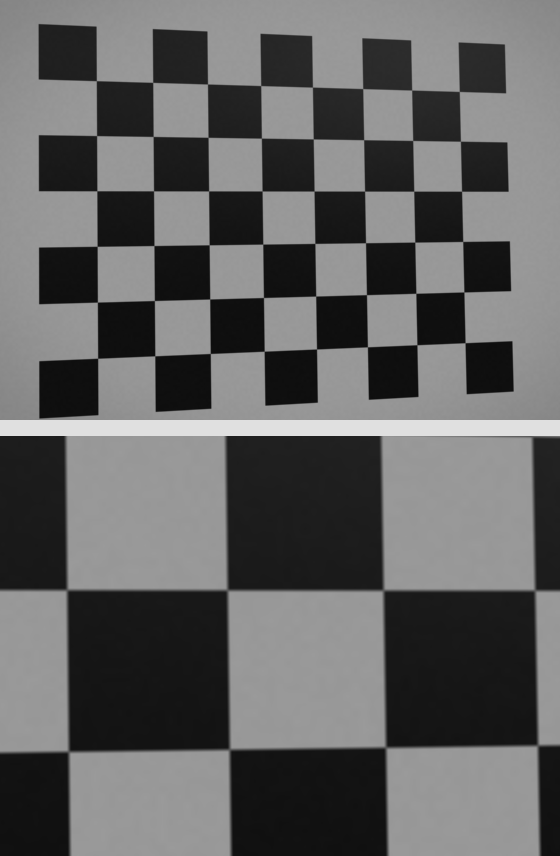
Top: the whole. Bottom: its middle third, enlarged.
A Shadertoy shader for this pattern:

```glsl
// Nine by seven checkerboard on grey paper, seen in slight perspective under uneven light.

// Board corners in canvas fractions, origin at the lower left
const vec2 TOP_LEFT     = vec2(0.0690, 0.9427);
const vec2 TOP_RIGHT    = vec2(0.9016, 0.8941);
const vec2 BOTTOM_LEFT  = vec2(0.0703, 0.0035);
const vec2 BOTTOM_RIGHT = vec2(0.9173, 0.0677);
const vec2 CELLS        = vec2(9.0, 7.0);

const float EDGE_SOFTNESS = 0.0022;   // half width of an edge, in canvas heights
const float PAPER         = 0.597;
const float PAPER_FALLOFF = 0.075;    // darkening towards the canvas corners
const float INK           = 0.058;
const float INK_LIFT      = 0.065;    // fading of the ink towards the top
const float HAZE          = 0.050;    // reflected light on the ink
const vec2  HAZE_CENTER   = vec2(0.74, 0.88);
const float HAZE_SPREAD   = 9.0;
const float GRAIN         = 0.012;
const float GRAIN_SCALE   = 150.0;    // grains per canvas height

float hash(vec2 p) {
    vec3 q = fract(vec3(p.xyx) * 0.1031);
    q += dot(q, q.yzx + 33.33);
    return fract((q.x + q.y) * q.z);
}

float valueNoise(vec2 p) {
    vec2 cell = floor(p), f = fract(p);
    f = f * f * (3.0 - 2.0 * f);
    float low  = mix(hash(cell), hash(cell + vec2(1, 0)), f.x);
    float high = mix(hash(cell + vec2(0, 1)), hash(cell + vec2(1, 1)), f.x);
    return mix(low, high, f.y);
}

// Projective map from the unit square (y down) to the board corners
mat3 boardProjection() {
    vec2 right = TOP_RIGHT - BOTTOM_RIGHT;
    vec2 bottom = BOTTOM_LEFT - BOTTOM_RIGHT;
    vec2 skew = TOP_LEFT - TOP_RIGHT + BOTTOM_RIGHT - BOTTOM_LEFT;
    float det = right.x * bottom.y - bottom.x * right.y;
    float g = (skew.x * bottom.y - bottom.x * skew.y) / det;
    float h = (right.x * skew.y - skew.x * right.y) / det;
    return mat3(vec3(TOP_RIGHT * (1.0 + g) - TOP_LEFT, g),
                vec3(BOTTOM_LEFT * (1.0 + h) - TOP_LEFT, h),
                vec3(TOP_LEFT, 1.0));
}

// Coverage of the even cells along both axes
vec2 evenCells(vec2 p, vec2 width) {
    vec2 signedDistance = 0.5 - abs(mod(p + 0.5, 2.0) - 1.0);
    return smoothstep(-width, width, signedDistance);
}

// 1 where p lies between low and high on both axes
float inside(vec2 p, vec2 low, vec2 high) {
    vec2 s = step(low, p) * step(p, high);
    return s.x * s.y;
}

float checkerboard(vec2 p, vec2 width) {
    vec2 even = evenCells(p, width);
    vec2 odd = 1.0 - even;
    // Each cut falls where its cell set is already empty
    return even.x * even.y * inside(p, vec2(-0.5), CELLS + 0.5)
         + odd.x * odd.y * inside(p, vec2(0.5), CELLS - 0.5);
}

void mainImage(out vec4 fragColor, in vec2 fragCoord) {
    vec2 uv = fragCoord / iResolution.xy;

    // Position on the board, in cells
    vec3 projected = inverse(boardProjection()) * vec3(uv, 1.0);
    vec2 board = projected.xy / projected.z * CELLS;
    vec2 cellsPerPixel = sqrt(dFdx(board) * dFdx(board) + dFdy(board) * dFdy(board));
    vec2 width = cellsPerPixel * max(EDGE_SOFTNESS * iResolution.y, 0.75);
    float dark = checkerboard(board, width);

    // Uneven light on paper and ink
    vec2 fromCenter = uv - vec2(0.52, 0.50);
    float paper = PAPER - PAPER_FALLOFF * smoothstep(0.15, 0.55, dot(fromCenter, fromCenter));
    vec2 fromHaze = uv - HAZE_CENTER;
    float ink = INK + INK_LIFT * smoothstep(0.22, 0.90, uv.y)
              + HAZE * exp(-HAZE_SPREAD * dot(fromHaze, fromHaze));

    // Fine grain, weaker on the ink
    float grain = valueNoise(fragCoord / iResolution.y * GRAIN_SCALE) - 0.5;
    float tone = mix(paper, ink, dark) + grain * GRAIN * mix(1.0, 0.6, dark);

    fragColor = vec4(vec3(tone), 1.0);
}
```
